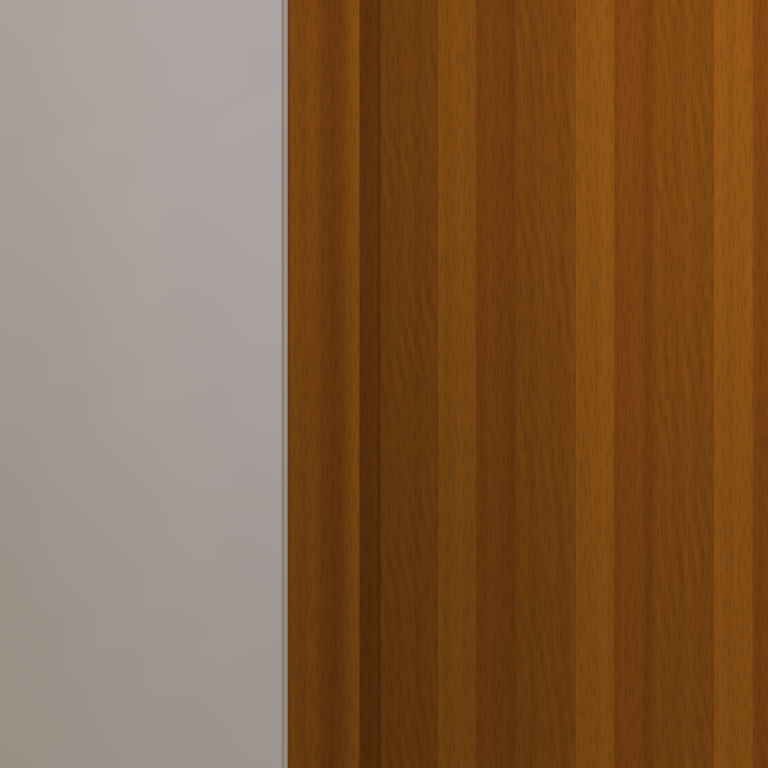
This texture is drawn by a WebGL 1 fragment shader. Its source:

```glsl
precision highp float;

uniform vec2 u_resolution;

// Layout, as fractions of the canvas width
const float WALL_EDGE = 0.3685;
const float TRIM_EDGE = 0.3750;
const float TRIM_CORE = 0.4200;
const float TRIM_LIP = 0.4480;
const float GROOVE_START = 0.4680;
const float PANEL_START = 0.4940;
const float STAVE_ORIGIN = 0.5700;
const float STAVE_PERIOD = 0.1800;
const float EDGE_SOFT = 0.0016;

// Palette
const vec3 WALL_TOP = vec3(0.675, 0.645, 0.627);
const vec3 WALL_LOW = vec3(0.605, 0.568, 0.540);
const vec3 WOOD_LIGHT = vec3(0.505, 0.295, 0.078);
const vec3 WOOD_MID = vec3(0.445, 0.252, 0.066);
const vec3 WOOD_RED = vec3(0.447, 0.243, 0.066);
const vec3 WOOD_DARK = vec3(0.395, 0.215, 0.058);
const vec3 WOOD_GROOVE = vec3(0.345, 0.185, 0.048);

// Surface detail
const float GRAIN_STRENGTH = 0.035;
const float PORE_STRENGTH = 0.085;
const float FIGURE_STRENGTH = 0.040;

float hash(vec2 p) {
  p = fract(p * vec2(0.1031, 0.1137));
  p += dot(p, p.yx + 33.33);
  return fract((p.x + p.y) * p.x);
}

float stepSoft(float edge, float x) {
  return smoothstep(edge - EDGE_SOFT, edge + EDGE_SOFT, x);
}

float band(float center, float halfWidth, float x) {
  return 1.0 - smoothstep(0.0, halfWidth, abs(x - center));
}

// Distance to the nearest scattered cell point
float cellular(vec2 p) {
  vec2 cell = floor(p);
  vec2 f = fract(p);
  float nearest = 2.0;
  for (int j = -1; j <= 1; j++) {
    for (int i = -1; i <= 1; i++) {
      vec2 o = vec2(float(i), float(j));
      vec2 id = cell + o;
      vec2 d = o + vec2(hash(id), hash(id + 57.3)) - f;
      nearest = min(nearest, dot(d, d));
    }
  }
  return sqrt(nearest);
}

// Fine vertical fibres from layered sines
float fibres(vec2 uv) {
  float sum = 0.0;
  float amp = 0.5;
  float freq = 170.0;
  for (int i = 0; i < 4; i++) {
    float drift = 0.7 * sin(uv.y * (9.0 + 5.0 * float(i)) + uv.x * 31.0);
    sum += amp * sin(uv.x * freq + drift + 2.1 * float(i));
    freq *= 1.73;
    amp *= 0.68;
  }
  return sum;
}

vec3 wallColor(vec2 uv) {
  float light = smoothstep(-0.15, 1.05, uv.y + 0.40 * (uv.x - 0.18));
  vec3 color = mix(WALL_LOW, WALL_TOP, light);
  color.b += 0.022 * smoothstep(0.0, WALL_EDGE, uv.x) - 0.012;
  color *= 0.985 + 0.025 * smoothstep(0.0, 0.22, uv.x);
  float mottling = sin(uv.x * 37.0 + 2.0 * sin(uv.y * 19.0)) * sin(uv.y * 29.0);
  return color + 0.003 * mottling;
}

// Repeating staves: light, reddish, then figured
vec3 panelColor(vec2 uv, out float figured) {
  float s = mod(uv.x - STAVE_ORIGIN, STAVE_PERIOD);
  figured = stepSoft(0.102, s) * (1.0 - stepSoft(STAVE_PERIOD - EDGE_SOFT, s));
  vec3 color = mix(WOOD_LIGHT, WOOD_RED, stepSoft(0.050, s));
  color = mix(color, WOOD_MID, figured);
  color *= 1.0 - 0.07 * band(0.096, 0.012, s);
  return color * mix(0.89, 1.06, smoothstep(PANEL_START, 0.90, uv.x));
}

vec3 trimColor(float x) {
  vec3 color = mix(WOOD_MID, WOOD_DARK, smoothstep(TRIM_CORE - 0.012, TRIM_CORE + 0.004, x));
  color = mix(color, WOOD_LIGHT * 0.94, smoothstep(TRIM_LIP - 0.006, GROOVE_START - 0.004, x));
  return mix(color, WOOD_GROOVE, stepSoft(GROOVE_START, x));
}

vec3 woodColor(vec2 uv) {
  float figured;
  vec3 panel = panelColor(uv, figured);
  float onPanel = stepSoft(PANEL_START, uv.x);
  vec3 color = mix(trimColor(uv.x), panel, onPanel);
  color *= 1.0 - 0.16 * band(PANEL_START, 0.004, uv.x);

  // Slanted figure and short pores
  float bend = 0.6 * sin(uv.y * 23.0 + uv.x * 11.0);
  float figure = sin(uv.x * 430.0 + uv.y * 75.0 + 2.5 * bend);
  float patches = 0.5 + 0.5 * sin(uv.y * 24.0 + 3.0 * sin(uv.x * 17.0));
  float pores = 1.0 - smoothstep(0.05, 0.42, cellular(uv * vec2(210.0, 26.0)));
  color *= 1.0 + GRAIN_STRENGTH * fibres(uv);
  color *= 1.0 + FIGURE_STRENGTH * figure * patches * figured * onPanel;
  color *= 1.0 - PORE_STRENGTH * pores;

  // Overhead light falls off towards the floor
  return color * mix(0.91, 1.08, smoothstep(0.0, 1.0, uv.y));
}

void main() {
  vec2 uv = gl_FragCoord.xy / u_resolution;
  vec3 color = mix(wallColor(uv), woodColor(uv), stepSoft(TRIM_EDGE, uv.x));

  // Pale bead and shadow line at the joint
  color = mix(color, vec3(0.49, 0.43, 0.38), 0.75 * band(WALL_EDGE, 0.0035, uv.x));
  color = mix(color, vec3(0.59, 0.49, 0.40), 0.55 * band(0.3725, 0.0025, uv.x));
  color = mix(color, vec3(0.32, 0.17, 0.06), 0.60 * band(0.3760, 0.0030, uv.x));
  gl_FragColor = vec4(color, 1.0);
}
```
